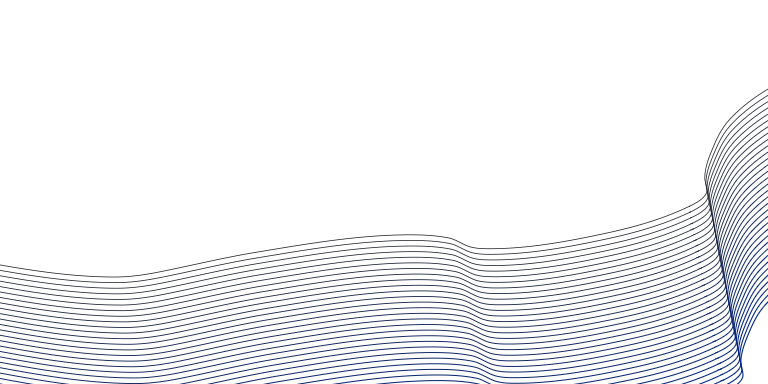
This background is drawn by a Shadertoy shader. Its source:

```glsl
// A ribbon of fine lines on white, rolling from left to right and folding upward.
// One smooth profile (cubic Hermite spans) repeats with a constant shift. The wave
// solves for its nearest line directly; the fold loops over the few that overlap.

const float LAST_LINE = 33.0;
const vec2 LINE_SHIFT = vec2(0.00284, -0.0146);  // offset between neighbours
const int FOLD_OVERLAP = 22;                     // most lines crossing one height
const float WIDTH_TOP = 0.0020;                  // stroke widths, canvas heights
const float WIDTH_BOTTOM = 0.0029;
const vec3 PAPER = vec3(1.0);
const vec3 CHARCOAL = vec3(0.13, 0.13, 0.14);
const vec3 BLUE = vec3(0.0, 0.15, 0.53);
const float SEAM_OVERLAP = 0.003;

// Wave knots: x, height, slope dy/dx
const vec3 WAVE_START = vec3(-0.104, 0.3294, -0.19);
const vec3 VALLEY = vec3(0.2995, 0.2786, 0.0);
const vec3 CLIMB = vec3(0.4167, 0.2922, 0.2);
const vec3 SHOULDER = vec3(0.6667, 0.3430, 0.165);
const vec3 CREST = vec3(1.0677, 0.3885, 0.0);
const vec3 DIP_EDGE = vec3(1.1693, 0.3802, -0.2);
const vec3 DIP_STEEP = vec3(1.2005, 0.3674, -0.5);
const vec3 DIP_EASE = vec3(1.2240, 0.3573, -0.28);
const vec3 DIP_FLOOR = vec3(1.2760, 0.3523, 0.0);
const vec3 RISE = vec3(1.5625, 0.3893, 0.21);
const vec3 WAVE_END = vec3(1.7969, 0.4635, 0.48);

// Fold knots, taken sideways: y, horizontal place, slope dx/dy
const vec3 FOLD_START = vec3(0.4635, 1.7969, 2.08);
const vec3 FOLD_LIP = vec3(0.5052, 1.8411, 0.0);
const vec3 FOLD_NECK = vec3(0.5365, 1.8354, 0.0);
const vec3 FOLD_SWELL = vec3(0.6094, 1.8542, 0.42);
const vec3 FOLD_LEAN = vec3(0.6927, 1.9036, 0.95);
const vec3 FOLD_END = vec3(0.7750, 2.0120, 1.75);

// Value and slope at s of the Hermite span between two knots
vec2 span(vec3 a, vec3 b, float s) {
    float len = b.x - a.x;
    float t = (s - a.x) / len;
    float rise = b.y - a.y;
    float c2 = 3.0 * rise - len * (2.0 * a.z + b.z);
    float c3 = len * (a.z + b.z) - 2.0 * rise;
    return vec2(a.y + t * (len * a.z + t * (c2 + t * c3)),
                a.z + t * (2.0 * c2 + 3.0 * t * c3) / len);
}

vec2 wave(float x) {
    if (x < VALLEY.x) return span(WAVE_START, VALLEY, x);
    if (x < CLIMB.x) return span(VALLEY, CLIMB, x);
    if (x < SHOULDER.x) return span(CLIMB, SHOULDER, x);
    if (x < CREST.x) return span(SHOULDER, CREST, x);
    if (x < DIP_EDGE.x) return span(CREST, DIP_EDGE, x);
    if (x < DIP_STEEP.x) return span(DIP_EDGE, DIP_STEEP, x);
    if (x < DIP_EASE.x) return span(DIP_STEEP, DIP_EASE, x);
    if (x < DIP_FLOOR.x) return span(DIP_EASE, DIP_FLOOR, x);
    if (x < RISE.x) return span(DIP_FLOOR, RISE, x);
    return span(RISE, WAVE_END, x);
}

vec2 fold(float y) {
    if (y < FOLD_LIP.x) return span(FOLD_START, FOLD_LIP, y);
    if (y < FOLD_NECK.x) return span(FOLD_LIP, FOLD_NECK, y);
    if (y < FOLD_SWELL.x) return span(FOLD_NECK, FOLD_SWELL, y);
    if (y < FOLD_LEAN.x) return span(FOLD_SWELL, FOLD_LEAN, y);
    return span(FOLD_LEAN, FOLD_END, y);
}

// Inks one line; curve holds its value and slope, v is the place across it
vec3 inkLine(vec3 color, float line, vec2 curve, float v, float pixel) {
    float depth = line / LAST_LINE;
    float width = mix(WIDTH_TOP, WIDTH_BOTTOM, depth);
    float d = abs(v - curve.x) * inversesqrt(1.0 + curve.y * curve.y);
    float cover = clamp((0.5 * (width + pixel) - d) / pixel, 0.0, min(1.0, width / pixel));
    return mix(color, mix(CHARCOAL, BLUE, depth), cover);
}

void mainImage(out vec4 fragColor, in vec2 fragCoord) {
    // Canvas is 2 wide and 1 high
    vec2 p = fragCoord / iResolution.xy * vec2(2.0, 1.0);
    float pixel = 1.0 / iResolution.y;
    vec3 color = PAPER;

    // Wave: two fixed-point steps give the nearest line
    if (p.x < WAVE_END.x + LAST_LINE * LINE_SHIFT.x && p.y < 0.5) {
        float line = (p.y - wave(p.x).x) / LINE_SHIFT.y;
        line = clamp(line, 0.0, LAST_LINE);
        line = (p.y - wave(p.x - line * LINE_SHIFT.x).x) / LINE_SHIFT.y;
        line = clamp(floor(line + 0.5), 0.0, LAST_LINE);
        vec2 q = p - line * LINE_SHIFT;
        if (q.x <= WAVE_END.x) color = inkLine(color, line, wave(q.x), q.y, pixel);
    }

    // Fold: only the lines that reach this height
    if (p.x > WAVE_END.x - SEAM_OVERLAP && p.y < FOLD_END.x) {
        float first = max(0.0, ceil((p.y - FOLD_START.x + SEAM_OVERLAP) / LINE_SHIFT.y));
        float last = min(LAST_LINE, floor((p.y - FOLD_END.x) / LINE_SHIFT.y));
        for (int k = 0; k < FOLD_OVERLAP; k++) {
            float line = first + float(k);
            if (line > last) break;
            vec2 q = p - line * LINE_SHIFT;
            color = inkLine(color, line, fold(q.y), q.x, pixel);
        }
    }
    fragColor = vec4(color, 1.0);
}
```
